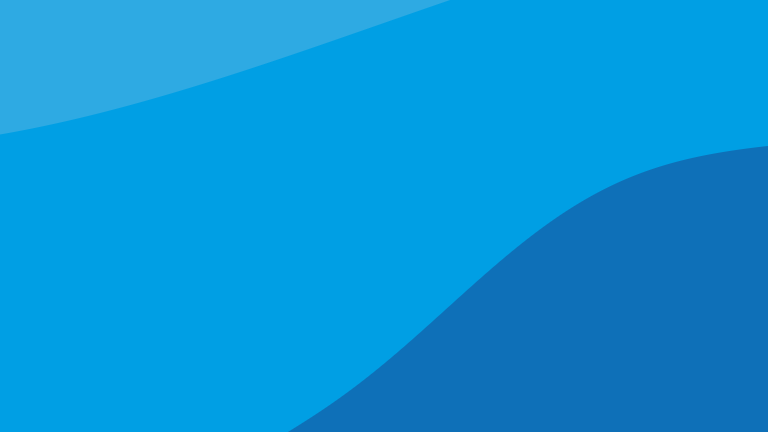
Write a Shadertoy shader that draws this background.

```glsl
// Flat blue backdrop with a pale sweep at the upper left and a deep hill at the lower right.

#define SKY_BLUE  vec3(0.000, 0.624, 0.894)
#define DEEP_BLUE vec3(0.055, 0.439, 0.720)
#define PALE_BLUE vec3(0.180, 0.667, 0.890)
#define HILL_CENTRE 0.6875
#define HILL_HALF_WIDTH 0.3125

// Lower edge of the pale sweep, as a height over x.
float sweepEdge(float x) {
    return 0.6887 + x * (0.3066 + x * (0.6319 - 0.4243 * x));
}

// Upper edge of the hill: an S-shaped polynomial, t runs from -1 to 1.
float hillEdge(float x) {
    float t = (x - HILL_CENTRE) / HILL_HALF_WIDTH;
    float bend = -0.1374 + t * (0.1124 + t * (0.0366 - 0.0333 * t));
    return 0.4479 + t * (0.4318 + t * (-0.1959 + t * bend));
}

// Coverage of the positive side, smoothed over about one pixel.
float coverage(float signedHeight) {
    float gradient = length(vec2(dFdx(signedHeight), dFdy(signedHeight)));
    return clamp(0.5 + signedHeight / max(gradient, 1e-6), 0.0, 1.0);
}

void mainImage(out vec4 fragColor, in vec2 fragCoord) {
    vec2 uv = fragCoord / iResolution.xy;

    // Layer both shapes over the flat ground.
    vec3 color = SKY_BLUE;
    color = mix(color, PALE_BLUE, coverage(uv.y - sweepEdge(uv.x)));
    color = mix(color, DEEP_BLUE, coverage(hillEdge(uv.x) - uv.y));

    fragColor = vec4(color, 1.0);
}
```
